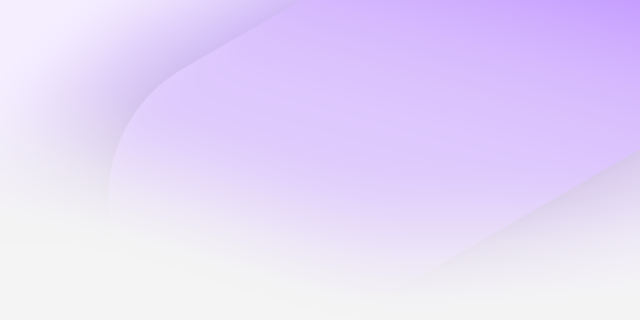
Write a Shadertoy shader that draws this background.

```glsl
// Soft lilac backdrop: a tilted rounded band with a shaded rim, fading into pale grey.

// Geometry, in units of the canvas height
const vec2 CAP_CENTER = vec2(0.805, 0.382);
const vec2 BAND_AXIS = vec2(0.866, 0.5);
const float BAND_RADIUS = 0.466;
const float SHADE_REACH_LOW = 0.50;
const float SHADE_REACH_HIGH = 0.38;
const float CONTACT_REACH = 0.035;

// Mist: height of its middle at the left and right, and half its depth
const float MIST_LEFT = 0.50;
const float MIST_RIGHT = 0.25;
const float MIST_DEPTH = 0.27;

// Colours
const vec3 MIST = vec3(0.955, 0.955, 0.956);
const vec3 PALE = vec3(0.958, 0.932, 1.0);
const vec3 SHADE_GREY = vec3(0.845, 0.79, 0.93);
const vec3 SHADE_VIOLET = vec3(0.82, 0.725, 0.975);
const vec3 BAND_LIGHT = vec3(0.877, 0.799, 0.99);
const vec3 BAND_DEEP = vec3(0.775, 0.615, 1.0);

// Signed distance to a capsule that runs on without end along its axis
float bandDistance(vec2 p) {
    vec2 rel = p - CAP_CENTER;
    float along = max(dot(rel, BAND_AXIS), 0.0);
    return length(rel - BAND_AXIS * along) - BAND_RADIUS;
}

// Ground around the band: violet shade that clears with distance
vec3 groundColor(vec2 p, float d) {
    float outside = max(d, 0.0);
    float height = smoothstep(0.45, 1.0, p.y);
    vec3 shade = mix(SHADE_GREY, SHADE_VIOLET, height);
    float reach = mix(SHADE_REACH_LOW, SHADE_REACH_HIGH, height);
    vec3 color = mix(shade, PALE, smoothstep(-0.1, reach, outside));
    return color * (1.0 - 0.02 * exp(-outside / CONTACT_REACH));
}

// Band surface: deepens towards the upper right
vec3 bandColor(vec2 p, float d) {
    float t = clamp((dot(p, vec2(0.2, 0.75)) - 0.4) / 0.75, 0.0, 1.0);
    vec3 color = mix(BAND_LIGHT, BAND_DEEP, pow(t, 2.7));
    float rim = exp(min(d, 0.0) / 0.04) * (1.0 - smoothstep(0.3, 1.1, p.x));
    return mix(color, PALE, 0.15 * rim);
}

// How far a point stands clear of the mist, from 0 to 1
float mistClearance(vec2 p) {
    float middle = mix(MIST_LEFT, MIST_RIGHT, smoothstep(0.1, 1.3, p.x));
    return smoothstep(-MIST_DEPTH, MIST_DEPTH, p.y - middle);
}

void mainImage(out vec4 fragColor, in vec2 fragCoord) {
    // Keep a 2:1 layout at any canvas size
    vec2 p = fragCoord / iResolution.xy * vec2(2.0, 1.0);
    float d = bandDistance(p);
    float edge = 1.2 / iResolution.y;

    // Layers: ground, band, mist
    float inside = 1.0 - smoothstep(-edge, edge, d);
    vec3 color = mix(groundColor(p, d), bandColor(p, d), inside);
    fragColor = vec4(mix(MIST, color, mistClearance(p)), 1.0);
}
```
